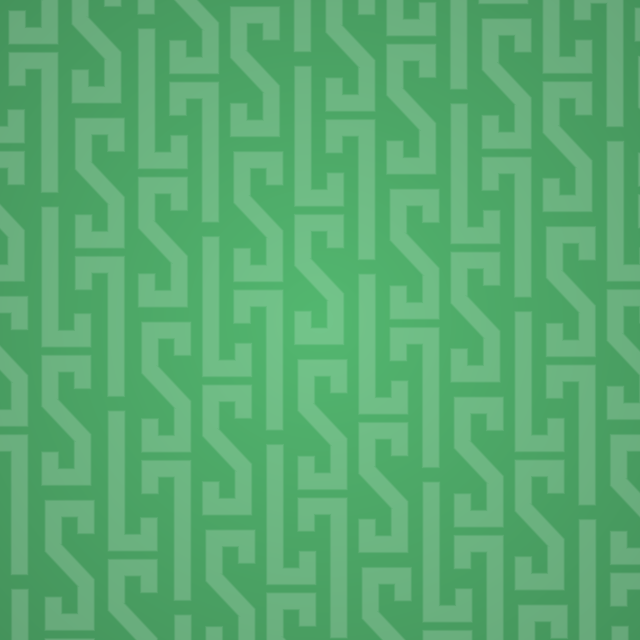
Reproduce this pattern procedurally as a WebGL 1 fragment shader.

```glsl
precision highp float;

uniform vec2 u_resolution;

// Lengths are in stroke widths; y points down and shapes are centred on 0.
float box(vec2 p, vec2 center, vec2 halfSize) {
    vec2 d = abs(p - center) - halfSize;
    return length(max(d, 0.0)) + min(max(d.x, d.y), 0.0);
}

// Angular S: hooked ends joined by a diagonal, symmetric under a half turn
float zigzag(vec2 p) {
    float diagonal = max(abs(dot(p, vec2(-0.728, 0.685))) - 0.5, abs(p.x) - 1.475);
    vec2 q = p.y < 0.0 ? p : -p;
    float bar = box(q, vec2(0.0, -3.4), vec2(1.475, 0.5));
    float stem = box(q, vec2(-0.975, -2.575), vec2(0.5, 1.325));
    float hook = box(q, vec2(0.975, -2.9), vec2(0.5, 1.0));
    return min(min(diagonal, bar), min(stem, hook));
}

// Long stem on the right with a short hook at the upper left
float crook(vec2 p) {
    float bar = box(p, vec2(0.0, -3.7), vec2(1.475, 0.5));
    float hook = box(p, vec2(-0.975, -3.2), vec2(0.5, 1.0));
    float stem = box(p, vec2(0.975, 0.0), vec2(0.5, 4.2));
    return min(bar, min(hook, stem));
}

// One chain link: turned crook, two zigzags, upright crook
float link(vec2 p) {
    float d = min(crook(-p), zigzag(p - vec2(0.0, 8.6)));
    d = min(d, zigzag(p - vec2(0.2, 17.3)));
    return min(d, crook(p - vec2(0.2, 25.9)));
}

// Leaning chains side by side, each stepped down from the last
float chains(vec2 p) {
    const vec2 linkStep = vec2(2.175, 35.175);
    float d = 100.0;
    for (int i = -5; i <= 10; i++) {
        float k = float(i);
        vec2 origin = vec2(13.625, 18.4) + k * vec2(3.85, 12.475);
        // The leftmost chains spread slightly
        origin += min(k + 1.0, 0.0) * vec2(0.135, -0.235);
        vec2 q = p - origin;
        q -= floor((q.y + 4.5) / linkStep.y) * linkStep;
        d = min(d, link(q));
    }
    return d;
}

void main() {
    vec2 uv = gl_FragCoord.xy / u_resolution;
    float strokes = 38.4;
    float d = chains(vec2(uv.x, 1.0 - uv.y) * strokes);
    float soft = max(0.085, 0.7 * strokes / min(u_resolution.x, u_resolution.y));
    float ink = 1.0 - smoothstep(-soft, soft, d);

    // Green glow fading towards the corners, with a translucent white motif
    float glow = length(uv - 0.5) / 0.707;
    vec3 color = mix(vec3(0.325, 0.718, 0.437), vec3(0.268, 0.575, 0.357), glow);
    color = mix(color, vec3(1.0), 0.185 * ink);
    gl_FragColor = vec4(color, 1.0);
}
```
